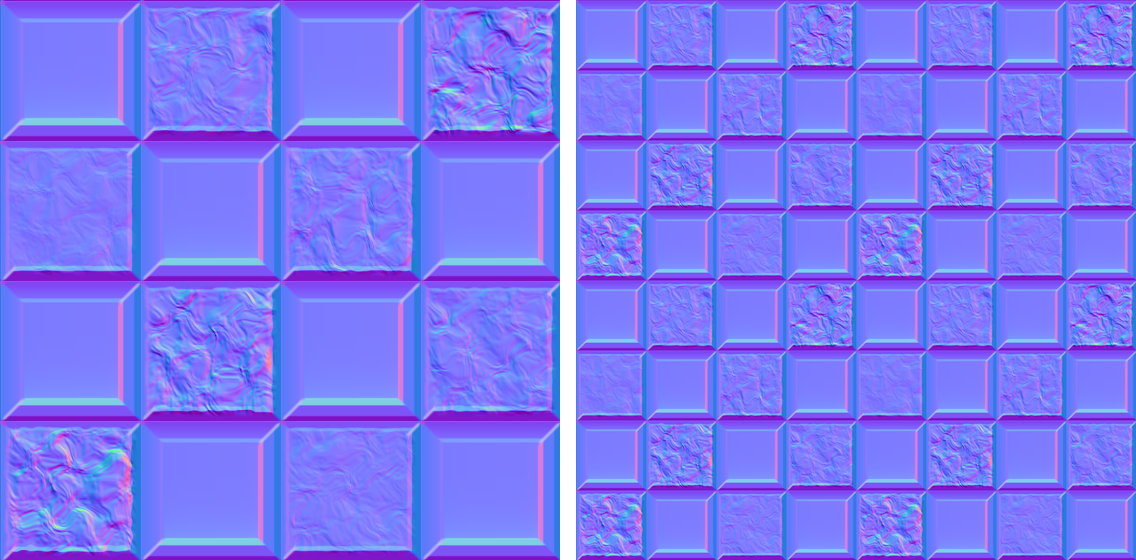
Left: one tile. Right: repeated 2 by 2.
This texture map is drawn by a WebGL 2 fragment shader. Its source:

```glsl
#version 300 es
precision highp float;
// Tangent-space normal map: checkerboard of bevelled smooth panels and rough stone tiles.

uniform vec2 u_resolution;
out vec4 outColor;

const float TILES = 4.0;                     // repeats across and down
const vec2 JOINT_SHIFT = vec2(-0.010, 0.010); // offset of the joints, in tiles
const float EDGE_SOFTNESS = 0.007;           // in tiles
const float STONE_RELIEF = 0.24;
const float LEDGE_HEIGHT = 0.0050;
const float SAMPLE_STEP = 0.0012;            // in canvas units
const vec2 FLAT_TILT = vec2(-0.015, -0.04);
const vec3 MITRE_PALE = vec3(0.78, 0.76, 0.95);
const vec3 CROSS_PINK = vec3(0.80, 0.25, 0.85);
// Stone wear, two stone tiles per row, from the bottom row up
const float WEAR[8] = float[8](1.0, 0.28, 1.0, 0.5, 0.2, 0.5, 0.5, 1.0);

float hash(ivec2 cell) {
    uvec2 v = uvec2(cell) * 1664525u + 1013904223u;
    v.x += v.y * 1664525u;
    v.y += v.x * 1664525u;
    v ^= v >> 16u;
    v.x += v.y * 1664525u;
    v.x ^= v.x >> 15u;
    return float(v.x >> 8u) / 16777216.0;
}

// Value noise that wraps once per canvas
float noise(vec2 uv, float period, int seed) {
    vec2 p = uv * period;
    vec2 f = fract(p);
    f = f * f * f * (f * (f * 6.0 - 15.0) + 10.0);
    ivec2 a = ivec2(mod(floor(p), period));
    ivec2 b = ivec2(mod(floor(p) + 1.0, period));
    int s = seed * 311;
    return mix(mix(hash(a + s), hash(ivec2(b.x, a.y) + s), f.x),
               mix(hash(ivec2(a.x, b.y) + s), hash(b + s), f.x), f.y);
}

// Lumps of several sizes plus broken ledges
float stoneHeight(vec2 uv, float wear) {
    vec2 warp = vec2(noise(uv, 28.0, 1), noise(uv, 28.0, 2)) - 0.5;
    vec2 p = uv + warp * 0.035;
    float height = 0.0;
    float period = 20.0;
    for (int i = 0; i < 4; i++) {
        height += noise(p, period, 3 + i) * 0.75 / period;
        period *= 2.0;
    }
    float plate = noise(p, 20.0, 8) * 0.75 + noise(p, 44.0, 9) * 0.25;
    float broken = smoothstep(0.4, 0.75, noise(uv, 24.0, 10));
    float ledge = smoothstep(-0.05, 0.05, plate - 0.5)
                - smoothstep(-0.04, 0.04, plate - 0.62);
    return height + ledge * broken * LEDGE_HEIGHT * (0.4 + 0.6 * wear);
}

vec2 stoneTilt(vec2 uv, float wear) {
    vec2 e = vec2(SAMPLE_STEP, 0.0);
    vec2 slope = vec2(stoneHeight(uv + e.xy, wear) - stoneHeight(uv - e.xy, wear),
                      stoneHeight(uv + e.yx, wear) - stoneHeight(uv - e.yx, wear));
    return -slope / (2.0 * SAMPLE_STEP) * STONE_RELIEF * (0.15 + 1.1 * wear);
}

float band(float d, float from, float to, float soft) {
    return smoothstep(from - soft, from + soft, d) - smoothstep(to - soft, to + soft, d);
}

// Tilt across each side, ordered left, right, bottom, top
vec4 panelProfile(vec4 d, float s) {
    return vec4(
        -0.22 * (1.0 - smoothstep(0.0, 0.13, d.x)) - 0.06 * band(d.x, -0.1, 0.12, s)
            + 0.10 * band(d.x, 0.135, 0.152, s),
        -0.60 * band(d.y, -0.1, 0.052, s) - 0.20 * band(d.y, 0.052, 0.13, s)
            + 0.76 * band(d.y, 0.13, 0.166, s),
        -0.82 * band(d.z, -0.1, 0.038, s) - 0.30 * band(d.z, 0.038, 0.115, s)
            + 0.66 * band(d.z, 0.115, 0.166, s),
        -0.30 * (1.0 - smoothstep(0.0, 0.14, d.w)) - 0.12 * band(d.w, -0.1, 0.12, s)
            + 0.27 * band(d.w, 0.122, 0.15, s));
}

vec4 stoneProfile(vec4 d, float s) {
    return vec4(
        -0.20 * band(d.x, -0.1, 0.025, s) + 0.22 * band(d.x, 0.036, 0.056, s),
        -0.68 * band(d.y, -0.1, 0.068, s) + 0.36 * band(d.y, 0.068, 0.1, s),
        -0.78 * band(d.z, -0.1, 0.076, s) + 0.44 * band(d.z, 0.076, 0.11, s),
        -0.32 * band(d.w, -0.1, 0.046, s) + 0.24 * band(d.w, 0.05, 0.07, s));
}

void main() {
    vec2 uv = gl_FragCoord.xy / u_resolution;
    vec2 grid = uv * TILES + JOINT_SHIFT;
    vec2 id = mod(floor(grid), TILES);
    vec2 p = fract(grid);
    bool isStone = mod(id.x + id.y, 2.0) < 0.5;
    float wear = WEAR[int(id.y) * 2 + int(id.x) / 2];
    float soft = max(EDGE_SOFTNESS, 0.75 * TILES / u_resolution.y);

    // Sides meet in mitres at the corners
    vec4 d = vec4(p.x, 1.0 - p.x, p.y, 1.0 - p.y);
    float nearest = min(min(d.x, d.y), min(d.z, d.w));
    vec4 side = 1.0 - smoothstep(0.0, 2.0 * soft, d - nearest);
    side /= dot(side, vec4(1.0));
    vec4 worn = d + (isStone ? (noise(uv, 72.0, 12) - 0.5) * 0.022 * wear : 0.0);
    vec4 tilts = side * (isStone ? stoneProfile(worn, soft) : panelProfile(d, soft));
    tilts *= mix(0.6, 1.0, smoothstep(0.0, soft, nearest));
    vec2 tilt = FLAT_TILT + vec2(tilts.x + tilts.y, tilts.z + tilts.w);

    // Surface inside the frame
    if (isStone) {
        tilt += stoneTilt(uv, wear) * smoothstep(0.02, 0.1, nearest);
    } else {
        float inside = smoothstep(0.15, 0.17, nearest);
        tilt += inside * vec2(0.07 * exp(-(d.y - 0.16) / 0.06) - 0.05 * exp(-(d.x - 0.15) / 0.1),
                              0.20 * exp(-(d.z - 0.16) / 0.14));
    }
    tilt *= min(1.0, 0.95 / max(length(tilt), 0.001));
    vec3 color = vec3(tilt, sqrt(1.0 - dot(tilt, tilt))) * 0.5 + 0.5;

    // Pale mitres on one diagonal, pink nick at the crossing
    float across = min(abs(d.y - d.w) + step(0.3, d.y), abs(d.x - d.z) + step(0.3, d.x));
    float reach = isStone ? 0.1 : 0.15;
    float streak = (1.0 - smoothstep(0.0, 0.03, across)) * band(nearest, 0.012, reach, 0.012);
    color = mix(color, MITRE_PALE, streak * 0.75);
    float nick = 1.0 - smoothstep(0.01, 0.05, length(d.xw));
    outColor = vec4(mix(color, CROSS_PINK, nick * 0.7), 1.0);
}
```
